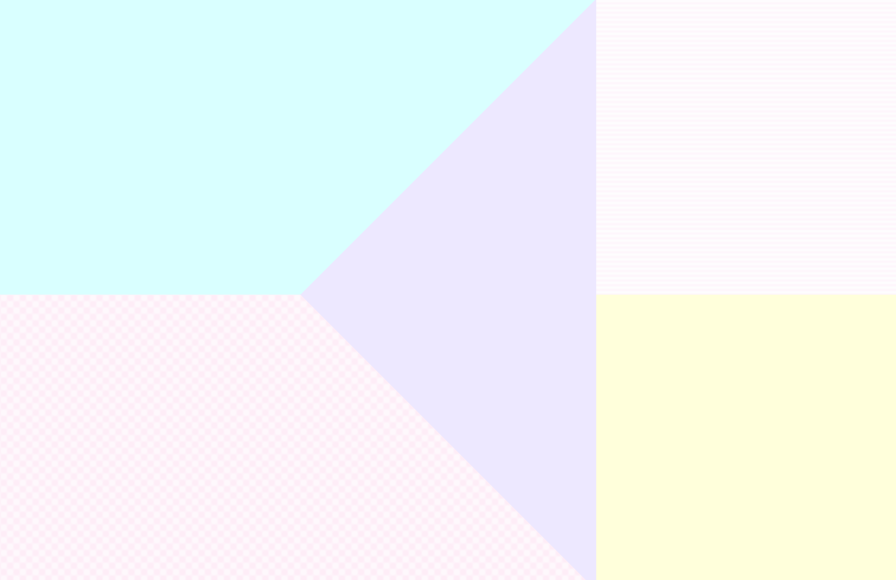
This background is drawn by a WebGL 2 fragment shader. Its source:

```glsl
#version 300 es
precision highp float;
// Flat pastel panels: a lilac triangle points left between a cyan field and a
// pink checkered field, beside a column of fine stripes above a yellow block.
// Half-plane distances pick the panels; sine waves weave the two textures.

uniform vec2 u_resolution;
out vec4 fragColor;

// Lengths are in canvas heights
#define APEX vec2(0.518, 0.492)
#define COLUMN_X 1.028
#define CHECK_CELL 0.011
#define STRIPE_PERIOD 0.0081

const float PI = 3.14159;
const vec3 CYAN = vec3(0.85, 1.0, 1.0);
const vec3 LILAC = vec3(0.93, 0.91, 1.0);
const vec3 YELLOW = vec3(1.0, 1.0, 0.86);
const vec3 PINK_DARK = vec3(0.996, 0.93, 0.97);
const vec3 PINK_LIGHT = vec3(0.996, 0.972, 0.988);
const vec3 STRIPE_DARK = vec3(0.996, 0.965, 0.988);
const vec3 STRIPE_LIGHT = vec3(0.996, 0.992, 0.996);

// Coverage of the side where the signed distance is positive
float cover(float dist) {
    return clamp(dist * u_resolution.y + 0.5, 0.0, 1.0);
}

// Soft checkerboard of pale and deeper pink
vec3 checks(vec2 p) {
    vec2 wave = sin(PI * p / CHECK_CELL);
    float light = smoothstep(-0.6, 0.6, wave.x * wave.y);
    return mix(PINK_DARK, PINK_LIGHT, light);
}

// Fine horizontal lines
vec3 stripes(float y) {
    float light = 0.5 + 0.5 * sin(2.0 * PI * y / STRIPE_PERIOD);
    return mix(STRIPE_DARK, STRIPE_LIGHT, light);
}

void main() {
    vec2 p = gl_FragCoord.xy / u_resolution.y;
    vec2 q = p - APEX;
    float upper = cover(q.y);

    // Left fields, with the 45 degree triangle opening to the right
    vec3 left = mix(checks(q), CYAN, upper);
    left = mix(left, LILAC, cover((q.x - abs(q.y)) * sqrt(0.5)));

    // Right column
    vec3 right = mix(YELLOW, stripes(p.y), upper);

    fragColor = vec4(mix(left, right, cover(p.x - COLUMN_X)), 1.0);
}
```
